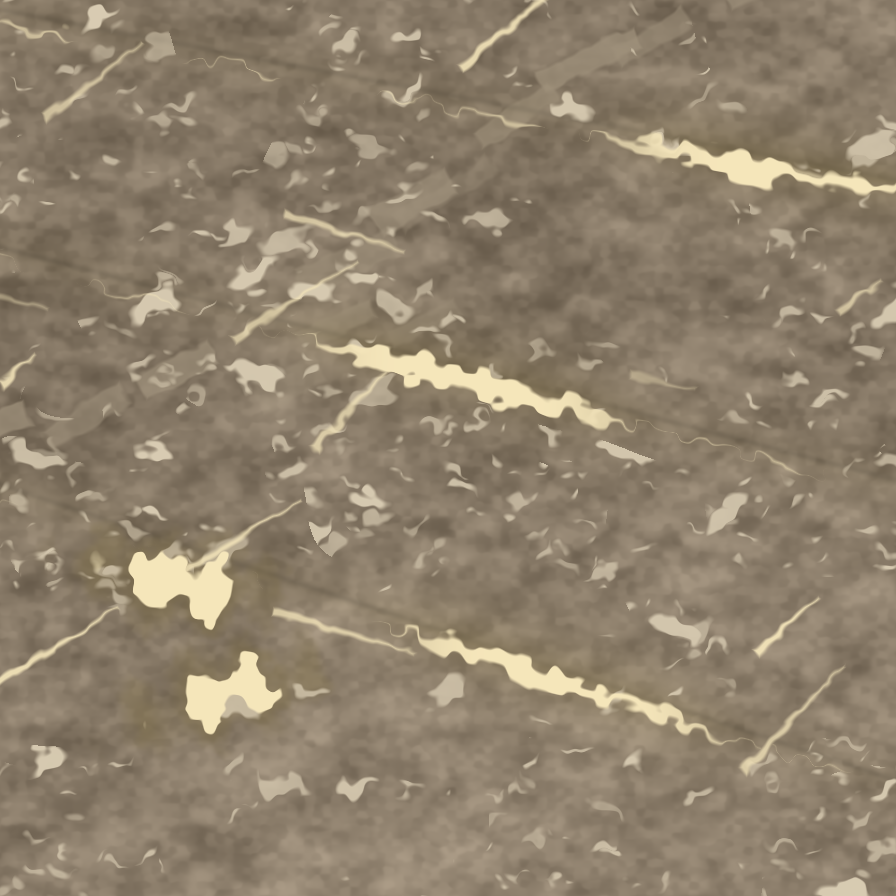
Reproduce this texture procedurally as a WebGL 2 fragment shader.

```glsl
#version 300 es
precision highp float;

#define SOFT 0.0026
#define RAGGED 0.022
#define GRAIN 0.5
#define FLAKE_SHARE 0.42
#define SCRATCHES 15
#define STRIPS 13
#define SEAMS 3
#define PATCHES 2

uniform vec2 u_resolution;
out vec4 fragColor;

const vec3 DARK = vec3(0.43, 0.38, 0.315);
const vec3 LIGHT = vec3(0.64, 0.58, 0.50);
const vec3 OLIVE = vec3(0.50, 0.44, 0.29);
const vec3 TAPE = vec3(0.63, 0.575, 0.49);
const vec3 CHIP = vec3(0.85, 0.80, 0.70);
const vec3 CREAM = vec3(0.96, 0.90, 0.73);

vec2 hash2(vec2 p) {
    vec3 q = fract(p.xyx * vec3(0.1031, 0.1030, 0.0973));
    q += dot(q, q.yzx + 33.33);
    return fract((q.xx + q.yz) * q.zy);
}

vec2 turn(vec2 p, float a) {
    float c = cos(a), s = sin(a);
    return vec2(c * p.x + s * p.y, c * p.y - s * p.x);
}

float fill(float d) { return smoothstep(SOFT, -SOFT, d); }

// Smooth cellular noise: random cell values blended by distance
float mottle(vec2 p) {
    vec2 cell = floor(p);
    float sum = 0.0, total = 0.0;
    for (int j = -1; j <= 1; j++)
    for (int i = -1; i <= 1; i++) {
        vec2 c = cell + vec2(i, j);
        vec2 h = hash2(c + 50.0);
        vec2 d = p - c - 0.2 - 0.6 * h;
        float w = exp(-5.0 * dot(d, d));
        sum += w * hash2(c + 91.0).x;
        total += w;
    }
    return sum / total;
}

// Elongated chips scattered over a jittered grid
float flakes(vec2 p, float n, float share) {
    vec2 q = p * n, cell = floor(q);
    float cover = 0.0;
    for (int j = -1; j <= 1; j++)
    for (int i = -1; i <= 1; i++) {
        vec2 c = cell + vec2(i, j);
        vec2 h = hash2(c + n), g = hash2(c + n + 37.0);
        vec2 d = turn(q - c - h, g.x < 0.5 ? -0.25 : 0.5);
        float radius = mix(0.08, 0.30, g.y * g.y);
        float dist = (length(d * vec2(0.55, 1.2)) - radius) / n;
        float present = step(hash2(c + n + 71.0).x, share);
        cover = max(cover, present * fill(dist) * mix(0.5, 1.0, h.x));
    }
    return cover;
}

void main() {
    vec2 p = gl_FragCoord.xy / u_resolution;
    vec2 warp = RAGGED * (vec2(mottle(p * 62.0), mottle(p * 62.0 + 17.0)) - 0.5);
    vec2 r = p + warp;

    // Worn floor: broad clouds, directional smears and fine grain
    float tone = 0.5 + 0.16 * (0.5 - p.x) + 0.14 * (0.5 - p.y);
    tone += 0.45 * (mottle(p * 4.0 + 3.0) - 0.5);
    tone += 0.32 * (mottle(turn(p, 0.55) * vec2(5.0, 34.0)) - 0.5);
    tone += 0.28 * (mottle(turn(p, -0.26) * vec2(7.0, 45.0) + 9.0) - 0.5);
    tone += GRAIN * (mottle(p * vec2(38.0, 52.0)) - 0.5);
    tone += 0.7 * GRAIN * (mottle(p * vec2(100.0, 125.0)) - 0.5);
    vec3 col = mix(DARK, LIGHT, tone);

    // Pale strips in two slanting chains
    for (int i = 0; i < STRIPS; i++) {
        vec2 h = hash2(vec2(i, 4)), g = hash2(vec2(i, 8));
        float t = float(i / 2) / 6.0;
        vec2 centre = i % 2 == 0 ? vec2(0.37, 0.71) + t * vec2(0.45, 0.30)
                                 : vec2(0.0, 0.50) + t * vec2(0.60, 0.19);
        vec2 d = abs(turn(p + 0.3 * warp - centre - 0.06 * (h - 0.5), 0.42 + 0.2 * g.x));
        d -= vec2(0.035 + 0.03 * g.y, 0.010 + 0.009 * h.x);
        col = mix(col, TAPE, fill(max(d.x, d.y)) * mix(0.3, 0.75, h.y));
    }

    // Floor seams with dark joints, stains and ragged paint
    vec3 centres = vec3(0.88, 0.52, 0.62);
    float paint = 0.0, stain = 0.0;
    for (int i = 0; i < SEAMS; i++) {
        float k = float(i);
        float y = p.y - 0.975 + 0.265 * k + (0.19 + 0.07 * k) * p.x;
        float reach = smoothstep(0.24, 0.08, abs(p.x - centres[i]));
        float wear = mottle(vec2(p.x * 15.0, 7.0 * k));
        float width = 0.012 * (0.8 * reach + 1.2 * wear - 0.65);
        paint = max(paint, fill(abs(y + warp.y) - width) * mix(0.6, 1.0, reach));
        stain = max(stain, exp(-abs(y - 0.01) * 32.0) * (0.2 + 0.6 * reach));
        col *= 1.0 - 0.10 * exp(-pow((y - 0.014) / 0.004, 2.0));
    }

    // Large blotches of paint
    for (int i = 0; i < PATCHES; i++) {
        vec2 d = turn(r - vec2(0.21, 0.35) - float(i) * vec2(0.05, -0.12), 0.6 * float(i) - 0.2);
        float lobes = 0.012 * sin(d.x * 95.0 + 2.0) + 0.03 * (mottle(p * 24.0) - 0.5);
        float dist = length(d * vec2(0.5, 1.1)) - 0.026 + lobes;
        paint = max(paint, fill(dist));
        stain = max(stain, 0.8 * smoothstep(0.05, 0.0, dist));
    }

    // Tapered scratches along both floor directions
    for (int i = 0; i < SCRATCHES; i++) {
        vec2 h = hash2(vec2(i, 21)), g = hash2(vec2(i, 33));
        float angle = i % 3 == 0 ? -0.28 : 0.5 + 0.35 * g.x;
        vec2 d = turn(p + 0.35 * warp - h, angle);
        float size = 0.025 + 0.075 * g.y;
        float width = 0.0045 * (0.6 - 0.4 * d.x / size);
        float dist = max(abs(d.y) - width, abs(d.x) - size);
        paint = max(paint, fill(dist) * mix(0.35, 0.95, hash2(vec2(i, 55)).x));
    }

    // Clustered chips, then the layers together
    float share = FLAKE_SHARE * smoothstep(0.2, 0.75, mottle(p * 6.0 + 23.0));
    float chips = max(flakes(r, 17.0, share), 0.85 * flakes(r + 3.0, 37.0, share));
    col = mix(col, OLIVE, 0.6 * stain);
    col = mix(col, CHIP, chips);
    col = mix(col, CREAM, paint);
    fragColor = vec4(clamp(col, 0.0, 1.0), 1.0);
}
```
